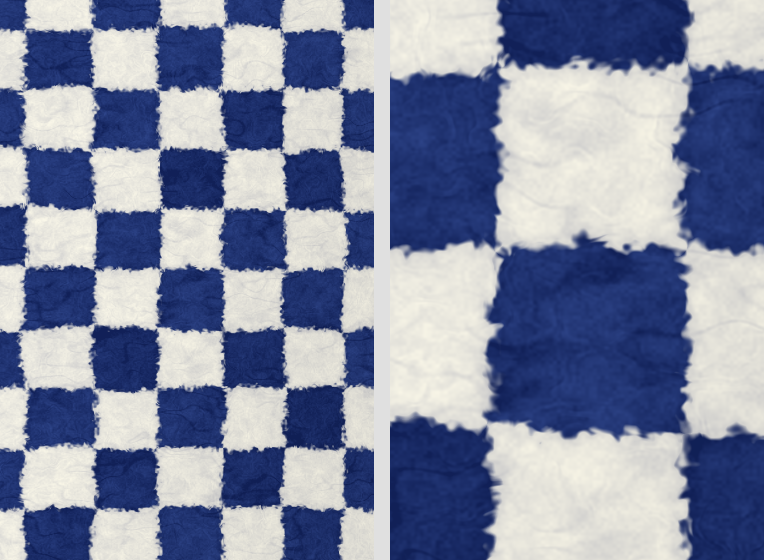
Left, the full canvas; right, a detail of the centre.
Write a Shadertoy shader that draws this pattern.

```glsl
float hash(vec2 p)
{
    vec3 q = fract(p.xyx * vec3(0.1031, 0.1030, 0.0973));
    q += dot(q, q.yzx + 33.33);
    return fract((q.x + q.y) * q.z);
}

float noise(vec2 p)
{
    vec2 i = floor(p), f = fract(p);
    f = f * f * (3.0 - 2.0 * f);
    return mix(mix(hash(i), hash(i + vec2(1, 0)), f.x),
               mix(hash(i + vec2(0, 1)), hash(i + vec2(1, 1)), f.x), f.y);
}

// Centred noise pair for pushing coordinates around
vec2 drift(vec2 p)
{
    return vec2(noise(p + 17.3), noise(p + 71.9)) - 0.5;
}

float fbm(vec2 p)
{
    float sum = 0.0, gain = 0.5;
    for (int i = 0; i < 4; i++)
    {
        sum += gain * noise(p);
        p = mat2(1.6, 1.2, -1.2, 1.6) * p + 9.7;
        gain *= 0.5;
    }
    return sum / 0.9375;
}

// Strands of pile, combed along slowly turning directions
float pile(vec2 p)
{
    vec2 q = p + 0.22 * drift(p * 5.0) + 0.1 * drift(p * 12.0);
    float across = noise(q * vec2(12.0, 28.0));
    float along = noise(q * vec2(30.0, 13.0) + 40.0);
    return mix(across, along, smoothstep(0.3, 0.7, noise(p * 3.0 + 5.0)));
}

// Thin wandering furrows, mostly horizontal
float furrow(vec2 p)
{
    vec2 q = p + 0.2 * drift(p * 4.0);
    float ridge = abs(noise(q * vec2(2.2, 6.5) + 3.0) - 0.5);
    return (1.0 - smoothstep(0.0, 0.13, ridge)) * smoothstep(0.3, 0.65, noise(p * 2.3 + 50.0));
}

void mainImage(out vec4 fragColor, in vec2 fragCoord)
{
    vec2 p = fragCoord / iResolution.y;

    // Checks counted from the top left, slightly narrower to the right
    float column = (p.x - 0.043) / 0.114;
    column -= 0.02 * column * (5.0 - column);
    vec2 grid = vec2(column, (0.948 - p.y) / 0.107) + 1.0;

    // Hand-woven wobble, tufted scallops and stray fibres
    vec2 uv = grid + 0.11 * drift(grid * 1.2) + 0.07 * drift(grid * 8.0)
            + 0.07 * drift(grid * 22.0);
    vec2 cell = floor(uv);
    vec2 toEdge = 0.5 - abs(fract(uv) - 0.5);
    float white = mod(cell.x + cell.y, 2.0);
    float edge = min(toEdge.x, toEdge.y) * (white * 2.0 - 1.0);

    // Shading shared by both wools
    float strands = pile(grid) - 0.5;
    float clumps = fbm(grid * 5.0 + 12.0) - 0.5;
    float grain = noise(grid * 48.0) - 0.5;
    float crease = furrow(grid);
    float dye = hash(cell + 23.0);

    float blueTone = 0.68 + 0.4 * strands + 0.55 * clumps + 0.3 * grain
                   - 0.4 * crease - 0.42 * dye * dye * dye
                   - 0.2 * (1.0 - smoothstep(0.0, 0.12, -edge));
    vec3 blue = mix(vec3(0.065, 0.125, 0.34), vec3(0.165, 0.25, 0.51), clamp(blueTone, 0.0, 1.2));

    float whiteTone = 0.82 + 0.3 * strands + 0.5 * clumps + 0.2 * grain
                    - 0.28 * crease - 0.1 * dye
                    - 0.35 * (1.0 - smoothstep(0.0, 0.11, edge));
    vec3 cream = mix(vec3(0.77, 0.77, 0.78), vec3(0.945, 0.935, 0.885), clamp(whiteTone, 0.0, 1.1));

    // Pale fringe lies a little over the blue
    float blur = 0.026 + 0.7 / (0.107 * iResolution.y);
    vec3 color = mix(blue, cream, smoothstep(-blur, blur, edge + 0.008 + 0.04 * strands));

    // Gentle falloff of light toward the lower right
    color *= 1.02 - 0.05 * smoothstep(0.2, 0.9, p.x + 0.3 * (1.0 - p.y));
    fragColor = vec4(color, 1.0);
}
```
